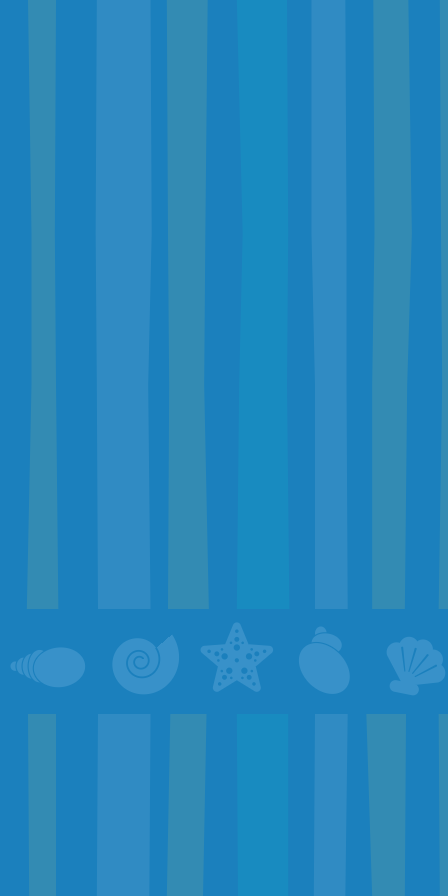
Write a Shadertoy shader that draws this pattern.

```glsl
const vec2 CANVAS = vec2(384.0, 768.0); // design units
const vec3 SEA = vec3(0.105, 0.502, 0.741);
const vec3 SAGE = vec3(0.200, 0.545, 0.702);
const vec3 PERIWINKLE = vec3(0.190, 0.545, 0.765);
const vec3 CYAN = vec3(0.095, 0.545, 0.753);
const vec3 SHELL = vec3(0.220, 0.570, 0.790);
const float FRIEZE_TOP = 246.0;
const float FRIEZE_BOTTOM = 156.0;
const float GAP = 1.0;
const float TAU = 6.2831853;

// Stripe edges above the frieze, from the canvas top down
const vec3 BENDS = vec3(FRIEZE_TOP, 438.0, 568.0);
const int STRIPES = 7;
const vec4 LEFT[STRIPES] = vec4[STRIPES](
    vec4(24, 27, 27, 23), vec4(83, 82, 83, 84), vec4(143, 144, 145, 144),
    vec4(203, 208, 205, 203), vec4(267, 267, 270, 270),
    vec4(320, 321, 319, 319), vec4(377, 378, 379, 376));
const vec4 RIGHT[STRIPES] = vec4[STRIPES](
    vec4(48, 47, 48, 50), vec4(129, 130, 127, 129), vec4(178, 176, 175, 179),
    vec4(246, 247, 246, 248), vec4(296, 297, 297, 298),
    vec4(350, 353, 349, 347), vec4(400));
// Below the frieze: left and right at its edge, then at the canvas bottom
const vec4 LOWER[STRIPES] = vec4[STRIPES](
    vec4(24, 48, 25, 48), vec4(84, 129, 83, 128), vec4(146, 177, 143, 174),
    vec4(203, 247, 204, 247), vec4(270, 298, 269, 296),
    vec4(314, 348, 319, 347), vec4(376, 400, 377, 400));

float fill(float d) {
    return clamp(0.5 - d * iResolution.x / CANVAS.x, 0.0, 1.0);
}

// Lays a shape over another, leaving a thin groove between
float stack(float under, float d) {
    return max(under * fill(GAP - d), fill(d));
}

vec2 turn(vec2 p, float a) {
    return vec2(cos(a) * p.x + sin(a) * p.y, cos(a) * p.y - sin(a) * p.x);
}

float ellipse(vec2 p, vec2 r) {
    float k = length(p / r);
    return k * (k - 1.0) / max(length(p / (r * r)), 1e-4);
}

float capsule(vec2 p, vec2 a, vec2 b, float ra, float rb) {
    float h = clamp(dot(p - a, b - a) / dot(b - a, b - a), 0.0, 1.0);
    return length(p - mix(a, b, h)) - mix(ra, rb, h);
}

float edgeX(vec4 k, float y) {
    vec3 s = clamp((y - BENDS) / (vec3(BENDS.yz, CANVAS.y) - BENDS), 0.0, 1.0);
    return mix(mix(mix(k.w, k.z, s.x), k.y, s.y), k.x, s.z);
}

float whelk(vec2 p) {
    float m = 0.0;
    for (float i = 0.0; i < 4.0; i++)
        m = stack(m, ellipse(p - vec2(-32.0 + 7.0 * i, 0.0), vec2(4.0 + 1.8 * i, 4.0 + 3.3 * i)));
    return stack(m, ellipse(turn(p - vec2(6.0, -1.0), 0.1), vec2(22.0, 17.0)));
}

float nautilus(vec2 p) {
    float r = length(p);
    float t = mod(atan(p.y, p.x) - 0.7, TAU);
    float m = fill(r - 18.0 * exp(0.11 * t));
    for (float i = 0.0; i < 2.0; i++) {
        float coil = 18.0 * exp(0.127 * (t - TAU * (i + 1.0)));
        m *= 1.0 - fill(abs(r - coil) - 0.8);
    }
    return m;
}

float starfish(vec2 p) {
    float sector = TAU / 5.0;
    float a = mod(atan(p.x, p.y) + 0.5 * sector, sector) - 0.5 * sector;
    vec2 q = length(p) * vec2(cos(a), abs(sin(a)));
    vec2 tip = vec2(29.0, 0.0), side = vec2(10.5, 7.6) - tip;
    float d = capsule(q, tip, tip + side, 0.0, 0.0);
    d *= sign(side.x * (q.y - tip.y) - side.y * (q.x - tip.x)) * -1.0;
    float m = fill(d - 3.5);
    for (float i = 0.0; i < 3.0; i++)
        m *= 1.0 - fill(length(q - vec2(11.0 + 7.0 * i, 0.0)) - 2.7 + 0.6 * i);
    m *= 1.0 - fill(length(q - vec2(15.0, 5.0)) - 1.1);
    return m * (1.0 - fill(length(p) - 1.8));
}

float snail(vec2 p) {
    float m = fill(ellipse(p - vec2(-3.0, 30.0), vec2(5.0, 6.0)));
    m = stack(m, ellipse(turn(p - vec2(2.0, 21.0), -0.15), vec2(13.0, 9.0)));
    return stack(m, ellipse(turn(p, -0.785), vec2(25.0, 18.0)));
}

float scallop(vec2 p) {
    float m = fill(capsule(p, vec2(-9.0, -4.0), vec2(6.0, -7.0), 5.0, 5.0));
    for (float i = 0.0; i < 5.0; i++) {
        float a = radians(108.0 - 23.0 * i);
        float reach = 31.0 - 1.2 * abs(i - 2.0) * abs(i - 2.0);
        m = max(m, fill(capsule(p, vec2(0), reach * vec2(cos(a), sin(a)), 4.0, 8.5)));
    }
    for (float i = 0.0; i < 4.0; i++) {
        float a = radians(96.5 - 23.0 * i);
        vec2 rib = vec2(cos(a), sin(a));
        m *= 1.0 - fill(capsule(p, 9.0 * rib, 29.0 * rib, 0.5, 0.9));
    }
    return m;
}

void mainImage(out vec4 fragColor, in vec2 fragCoord) {
    vec2 p = fragCoord / iResolution.xy * CANVAS;
    vec3 color = SEA;

    // Hand-cut stripes, interrupted by the frieze
    float outside = max(fill(FRIEZE_TOP - p.y), fill(p.y - FRIEZE_BOTTOM));
    for (int i = 0; i < STRIPES; i++) {
        vec2 low = mix(LOWER[i].zw, LOWER[i].xy, p.y / FRIEZE_BOTTOM);
        vec2 high = vec2(edgeX(LEFT[i], p.y), edgeX(RIGHT[i], p.y));
        vec2 sides = p.y > FRIEZE_BOTTOM ? high : low;
        vec3 tint = i == 3 ? CYAN : (i == 1 || i == 4) ? PERIWINKLE : SAGE;
        color = mix(color, tint, outside * fill(max(sides.x - p.x, p.x - sides.y)));
    }

    // Row of sea creatures
    float m = whelk(p - vec2(45.0, 197.0));
    m = max(m, nautilus(p - vec2(120.0, 201.0)));
    m = max(m, starfish(p - vec2(203.0, 202.0)));
    m = max(m, snail(p - vec2(278.0, 195.0)));
    m = max(m, scallop(p - vec2(348.0, 184.0)));
    fragColor = vec4(mix(color, SHELL, m), 1.0);
}
```
